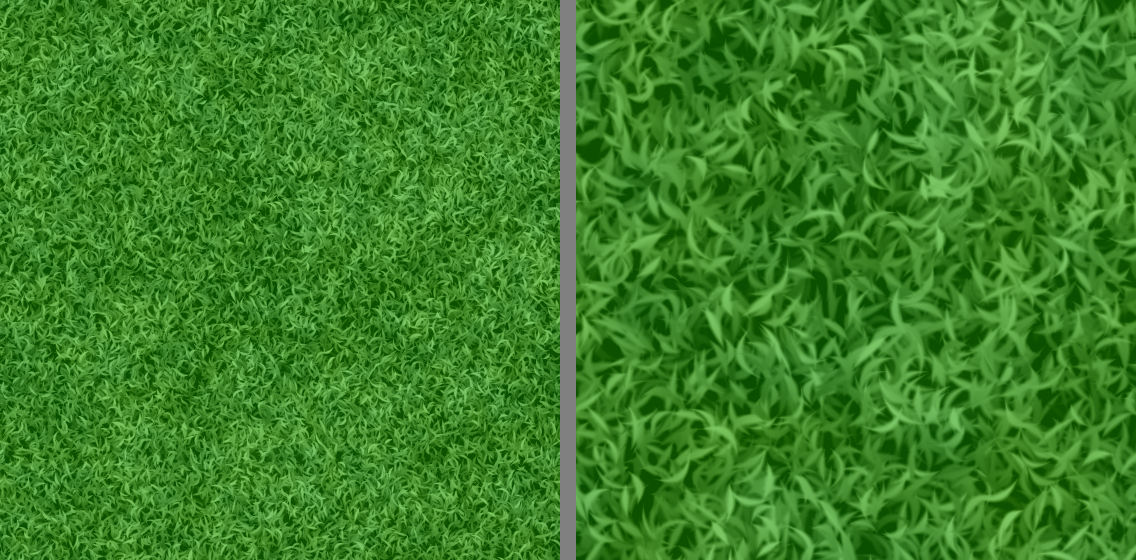
Left: the whole. Right: its middle third, enlarged.
Give the GLSL for this texture, as a three.js fragment shader.

```glsl
// Dense lawn seen from above: layers of short, curved, soft-edged grass blades
// are scattered on wrapping grids and painted from dark depth to light top.
// Clumps and patches vary the tone, which a green ramp colours; all of it wraps.

varying vec2 vUv;

const vec3 SHADOW_GREEN = vec3(0.09, 0.36, 0.02);
const vec3 MID_GREEN = vec3(0.24, 0.52, 0.15);
const vec3 LIGHT_GREEN = vec3(0.40, 0.69, 0.31);
const vec3 WARM_SHIFT = vec3(0.02, 0.01, -0.03);

const int LAYERS = 13;
const float CELLS = 44.0;          // blades across the tile, per layer
const float MIN_LENGTH = 0.0070;   // half lengths and half widths
const float MAX_LENGTH = 0.0135;
const float MIN_WIDTH = 0.0016;
const float MAX_WIDTH = 0.0027;
const float SOFTNESS = 0.0018;
const float BEND = 1.1;
const float ANGLE_SPREAD = 2.8;    // around upright, in radians
const float GROUND_TONE = -0.10;
const float DEEP_TONE = 0.16;
const float TOP_TONE = 0.84;
const float TONE_SPREAD = 0.66;
const float TIP_LIGHT = 0.10;
const float CONTRAST = 1.14;
const float PATCH_CELLS = 9.0;
const float PATCH_TONE = 0.20;
const float CLUMP_CELLS = 31.0;
const float CLUMP_TONE = 0.36;

float hash(vec2 p) {
  return fract(sin(dot(p, vec2(127.1, 311.7))) * 43758.5453);
}

vec4 hash4(vec2 p) {
  return vec4(hash(p), hash(p + 3.7), hash(p + 8.3), hash(p + 13.9));
}

// Value noise that repeats after the given number of cells.
float wrapNoise(vec2 uv, float cells) {
  vec2 p = uv * cells;
  vec2 i = floor(p);
  vec2 f = fract(p);
  f = f * f * (3.0 - 2.0 * f);
  vec2 a = mod(i, cells);
  vec2 b = mod(i + 1.0, cells);
  return mix(mix(hash(a), hash(vec2(b.x, a.y)), f.x),
             mix(hash(vec2(a.x, b.y)), hash(b), f.x), f.y);
}

// Paints one blade over the tone; p is relative to the blade centre.
float paintBlade(float tone, vec2 p, vec4 shape, float angleRandom, float bladeTone) {
  float angle = 1.5708 + (angleRandom - 0.5) * ANGLE_SPREAD;
  vec2 along = vec2(cos(angle), sin(angle));
  vec2 local = vec2(dot(p, along), dot(p, vec2(-along.y, along.x)));

  float halfLength = mix(MIN_LENGTH, MAX_LENGTH, shape.x);
  float u = local.x / halfLength;
  float curve = (shape.y - 0.5) * BEND * halfLength * (u * u - 0.5);
  float halfWidth = mix(MIN_WIDTH, MAX_WIDTH, shape.z) * (1.0 - u * u);

  float edge = abs(local.y - curve) - halfWidth;
  float cover = 1.0 - smoothstep(-SOFTNESS, SOFTNESS, edge);
  return mix(tone, bladeTone + TIP_LIGHT * u, cover);
}

// Paints the blades of one layer from the nine cells around the point.
float paintLayer(float tone, vec2 uv, float layer) {
  float depth = layer / float(LAYERS - 1);
  vec2 seed = vec2(layer * 5.31, layer * 2.17);
  vec2 grid = uv * CELLS + fract(seed * 1.618);
  vec2 cell = floor(grid);

  for (int j = -1; j <= 1; j++) {
    for (int i = -1; i <= 1; i++) {
      vec2 neighbour = cell + vec2(float(i), float(j));
      vec2 id = mod(neighbour, CELLS) + seed;
      vec4 place = hash4(id);
      vec4 shape = hash4(id + 21.4);
      vec2 p = (grid - neighbour - place.xy) / CELLS;
      float bladeTone = mix(DEEP_TONE, TOP_TONE, depth)
                      + (place.w - 0.5) * TONE_SPREAD;
      tone = paintBlade(tone, p, shape, place.z, bladeTone);
    }
  }
  return tone;
}

vec3 grassRamp(float tone) {
  float t = clamp(tone, -0.15, 1.25) * 2.0;
  return t < 1.0 ? mix(SHADOW_GREEN, MID_GREEN, t)
                 : mix(MID_GREEN, LIGHT_GREEN, t - 1.0);
}

void main() {
  float tone = GROUND_TONE;
  for (int k = 0; k < LAYERS; k++) {
    tone = paintLayer(tone, vUv, float(k));
  }
  tone = 0.53 + (tone - 0.5) * CONTRAST;

  // Light and dark clumps, faint broad patches and a little warmer green.
  tone += (wrapNoise(vUv + 0.61, CLUMP_CELLS) - 0.5) * CLUMP_TONE;
  tone += (wrapNoise(vUv, PATCH_CELLS) - 0.5) * PATCH_TONE;
  float warmth = wrapNoise(vUv + 0.37, PATCH_CELLS * 3.0) - 0.5;

  vec3 colour = grassRamp(tone) + WARM_SHIFT * warmth;
  gl_FragColor = vec4(clamp(colour, 0.0, 1.0), 1.0);
}
```
